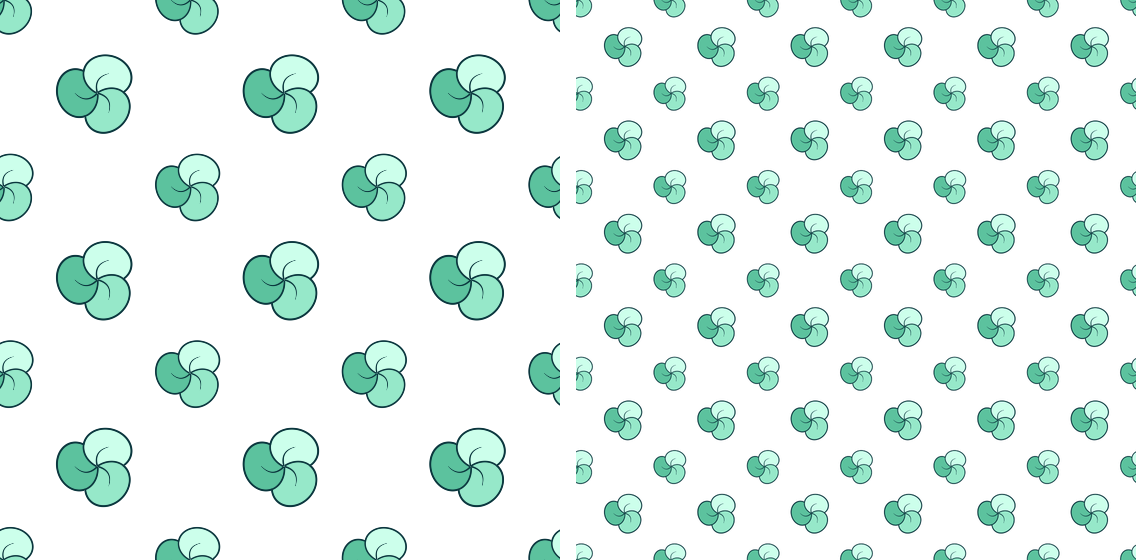
Left, the tile; right, the same tile 2 across and 2 down.
A WebGL 2 fragment shader for this pattern:

```glsl
#version 300 es
precision highp float;

uniform vec2 u_resolution;
out vec4 fragColor;

// Layout, in cells
const float REPEATS = 3.0;
const vec2 LARGE_CENTER = vec2(0.522, 0.501);
const vec2 SMALL_CENTER = vec2(0.020, 0.000);
const float SMALL_SCALE = 0.853;

// Flower shape, in cells at full scale
const float PETAL_OFFSET = 0.1075;
const vec2 PETAL_AXES = vec2(0.109, 0.1285);
const float PETAL_SKEW = 0.08;
const float OUTER_HALF_WIDTH = 0.0052;
const float INNER_HALF_WIDTH = 0.0044;
const float VEIN_LENGTH = 0.121;
const float VEIN_BULGE = 0.031;
const float VEIN_HALF_WIDTH = 0.0044;

// Colours
const vec3 PAPER = vec3(1.0);
const vec3 INK = vec3(0.04, 0.21, 0.24);
const vec3 PETAL_COLORS[3] = vec3[3](
    vec3(0.80, 1.00, 0.92),
    vec3(0.36, 0.76, 0.62),
    vec3(0.59, 0.91, 0.79));

const float THIRD_TURN = 2.0943951;

float coverage(float dist, float pixel) {
    return 1.0 - smoothstep(-0.6 * pixel, 0.6 * pixel, dist);
}

// Petal frame: x points outward, y counterclockwise
vec2 petalFrame(vec2 p, int k) {
    float angle = THIRD_TURN * (float(k) + 0.5);
    vec2 axis = vec2(cos(angle), sin(angle));
    return vec2(dot(p, axis), dot(p, vec2(-axis.y, axis.x)));
}

// Approximate signed distance to a skewed ellipse
float petalDistance(vec2 q) {
    q.x += PETAL_SKEW * q.y - PETAL_OFFSET;
    float radius = length(q / PETAL_AXES);
    float slope = length(q / (PETAL_AXES * PETAL_AXES));
    return (radius - 1.0) * (radius + 1e-5) / (slope + 1e-4);
}

// Tapered parabolic vein from the flower centre
float veinDistance(vec2 q) {
    float t = clamp(q.x / VEIN_LENGTH, 0.0, 1.0);
    float curve = 4.0 * VEIN_BULGE * t * (1.0 - t);
    float slope = 4.0 * VEIN_BULGE * (1.0 - 2.0 * t) / VEIN_LENGTH;
    float across = abs(q.y - curve) / sqrt(1.0 + slope * slope);
    float beyond = q.x - t * VEIN_LENGTH;
    return length(vec2(across, beyond)) - VEIN_HALF_WIDTH * sqrt(1.0 - t);
}

vec3 paintFlower(vec3 color, vec2 p, float pixel) {
    float edge[3];
    for (int k = 0; k < 3; k++) edge[k] = petalDistance(petalFrame(p, k));

    // Each petal lies over its counterclockwise neighbour
    float ink = coverage(max(edge[0], max(edge[1], edge[2])), pixel);
    for (int k = 0; k < 3; k++) {
        float above = edge[(k + 2) % 3];
        float below = edge[(k + 1) % 3];
        float exposed = 1.0 - coverage(above, pixel);
        float fill = coverage(edge[k], pixel) * exposed;
        color = mix(color, PETAL_COLORS[k], fill);

        float halfWidth = mix(OUTER_HALF_WIDTH, INNER_HALF_WIDTH, coverage(below, pixel));
        float outline = coverage(abs(edge[k]) - halfWidth, pixel) * exposed;
        float vein = coverage(veinDistance(petalFrame(p, k)), pixel) * fill;
        ink = max(ink, max(outline, vein));
    }
    return mix(color, INK, ink);
}

// Wrapped offset from the nearest flower centre
vec2 cellOffset(vec2 p, vec2 center) {
    return fract(p - center + 0.5) - 0.5;
}

void main() {
    vec2 p = gl_FragCoord.xy / u_resolution * REPEATS;
    float pixel = REPEATS / min(u_resolution.x, u_resolution.y);

    vec3 color = paintFlower(PAPER, cellOffset(p, LARGE_CENTER), pixel);
    color = paintFlower(color, cellOffset(p, SMALL_CENTER) / SMALL_SCALE, pixel / SMALL_SCALE);
    fragColor = vec4(color, 1.0);
}
```
